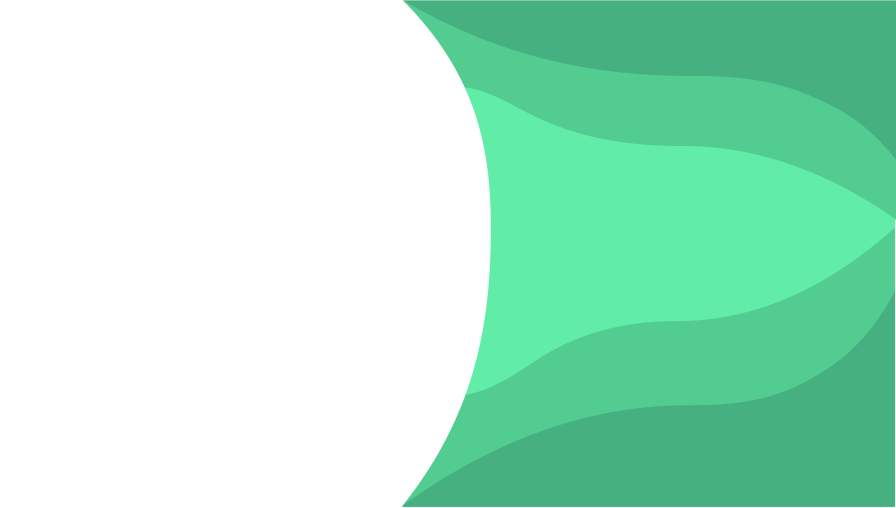
Reproduce this background procedurally as a WebGL 2 fragment shader.

```glsl
#version 300 es
precision highp float;

uniform vec2 u_resolution;
out vec4 fragColor;

// The canvas is measured on this grid, whatever its pixel size.
const vec2 GRID = vec2(768.0, 435.0);

const vec3 WHITE = vec3(1.0);
const vec3 DEEP_GREEN = vec3(0.28, 0.69, 0.50);
const vec3 MID_GREEN = vec3(0.32, 0.80, 0.57);
const vec3 MINT = vec3(0.38, 0.93, 0.66);

// Cubic Hermite span between knots (position, value, slope).
float span(float x, vec3 a, vec3 b) {
    float width = b.x - a.x;
    float t = clamp((x - a.x) / width, 0.0, 1.0);
    float s = 1.0 - t;
    float blend = t * t * (3.0 - 2.0 * t);
    return mix(a.y, b.y, blend) + width * t * s * (a.z * s - b.z * t);
}

// Smooth curve through three knots.
float curve(float x, vec3 a, vec3 b, vec3 c) {
    return x < b.x ? span(x, a, b) : span(x, b, c);
}

// Smooth curve through four knots.
float curve(float x, vec3 a, vec3 b, vec3 c, vec3 d) {
    return x < b.x ? span(x, a, b) : curve(x, b, c, d);
}

// Antialiased coverage of the region where the field is positive.
float cover(float field) {
    float slope = length(vec2(dFdx(field), dFdy(field)));
    return clamp(field / max(slope, 1e-5) + 0.5, 0.0, 1.0);
}

// Coverage between a lower and an upper curve.
float band(float y, float low, float high) {
    return cover(y - low) * cover(high - y);
}

void main() {
    vec2 p = gl_FragCoord.xy / u_resolution * GRID;

    // Outer wave, rounding off steeply at the right
    float outerTop = curve(p.x, vec3(345.0, 435.0, -0.59),
        vec3(590.0, 370.0, 0.0), vec3(692.0, 354.0, -0.42),
        vec3(768.0, 298.0, -1.3));
    float outerLow = curve(p.x, vec3(345.0, 2.0, 0.72),
        vec3(590.0, 88.0, 0.0), vec3(692.0, 109.0, 0.55),
        vec3(768.0, 187.0, 1.85));

    // Inner wave, narrowing to a point at the right
    float innerTop = curve(p.x, vec3(399.0, 360.0, -0.1),
        vec3(455.0, 337.0, -0.5), vec3(585.0, 310.0, 0.0),
        vec3(768.0, 247.0, -0.7));
    float innerLow = curve(p.x, vec3(399.0, 97.0, 0.15),
        vec3(455.0, 123.5, 0.68), vec3(580.0, 160.0, 0.0),
        vec3(768.0, 241.0, 0.9));

    // Bulging left border
    float border = curve(p.y, vec3(2.0, 345.0, 0.8),
        vec3(240.0, 420.7, 0.0), vec3(435.0, 345.0, -1.0));

    // Hairline margin, present on the right only below the tip
    float rightEdge = GRID.x - 0.8 * step(p.y, 247.0);
    float panel = cover(p.x - border) * cover(rightEdge - p.x)
        * band(p.y, 0.9, GRID.y - 0.3);

    // Layers from back to front
    vec3 color = DEEP_GREEN;
    color = mix(color, MID_GREEN, band(p.y, outerLow, outerTop));
    color = mix(color, MINT, band(p.y, innerLow, innerTop));
    color = mix(WHITE, color, panel);

    fragColor = vec4(color, 1.0);
}
```
